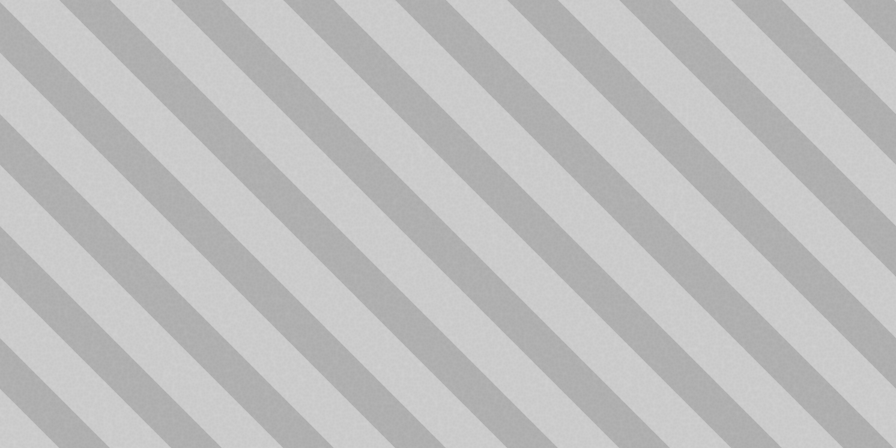
This pattern is drawn by a Shadertoy shader. Its source:

```glsl
vec2 hash2(vec2 cell) {
    vec3 q = fract(cell.xyx * vec3(0.1031, 0.1030, 0.0973));
    q += dot(q, q.yzx + 33.33);
    return fract((q.xx + q.yz) * q.zy);
}

// Distance to the nearest jittered cell point
float cellular(vec2 p) {
    vec2 cell = floor(p), local = fract(p);
    float nearest = 2.0;
    for (int y = -1; y <= 1; y++) {
        for (int x = -1; x <= 1; x++) {
            vec2 neighbor = vec2(x, y);
            vec2 offset = neighbor + hash2(cell + neighbor) - local;
            nearest = min(nearest, dot(offset, offset));
        }
    }
    return sqrt(nearest);
}

// Signed distance to the dark stripes, in periods: negative inside
float stripeDistance(float phase) {
    return abs(fract(phase - 0.755 + 0.5) - 0.5) - 0.226;
}

void mainImage(out vec4 fragColor, in vec2 fragCoord) {
    vec2 p = fragCoord / iResolution.y;

    // Diagonal bands: four periods per canvas height
    float dist = stripeDistance(4.0 * (p.x + p.y));
    float edge = 4.0 / iResolution.y;
    vec3 color = mix(vec3(0.69), vec3(0.80), smoothstep(-edge, edge, dist));

    // Fine paper grain in two sizes
    color += 0.026 * (cellular(p * 150.0) - 0.5);
    color += 0.014 * (cellular(p * 67.0 + 19.0) - 0.5);

    fragColor = vec4(color, 1.0);
}
```
